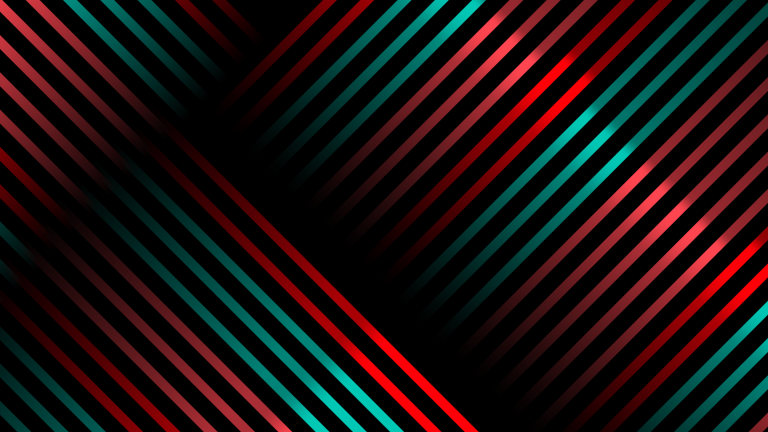
Reproduce this background procedurally as a WebGL 1 fragment shader.

```glsl
precision highp float;

uniform vec2 u_resolution;

// Lengths are fractions of the canvas height
const float SPACING = 0.0863;
const float HALF_WIDTH = 0.0162;
const float UPPER_START = 0.507;
const float LOWER_START = 0.092;
const float RIGHT_START = 0.764;

// End of the bright glow on the right, later on the red stripes
const float GLOW_END = 1.115;
const float RED_GLOW_END = 1.185;
const float GLOW_EDGE = 0.03;

// Colour sequence: a short first run, then longer repeating ones
const float FIRST_RUN = 8.0;
const float FULL_RUN = 10.0;

const vec3 BACKGROUND = vec3(0.004, 0.0, 0.0);
const vec3 RED = vec3(1.0, 0.0, 0.03);
const vec3 TEAL = vec3(0.0, 0.78, 0.71);
const vec3 PINK = vec3(1.0, 0.27, 0.31);

// Two red, three teal, and pink for the rest of the run
vec3 stripeColor(float index) {
  float place = index < FIRST_RUN ? index : mod(index - FIRST_RUN, FULL_RUN);
  if (place < 1.5) return RED;
  return place < 4.5 ? TEAL : PINK;
}

// Stripes across an axis, beginning at its zero
vec3 stripes(float across, float firstIndex) {
  float index = floor(across / SPACING + 0.5);
  float offset = abs(across - index * SPACING);
  float blur = 1.0 / u_resolution.y;
  float shape = 1.0 - smoothstep(HALF_WIDTH - blur, HALF_WIDTH + blur, offset);
  return stripeColor(index + firstIndex) * shape * step(-0.5, index);
}

float ramp(float start, float end, float x) {
  return clamp((x - start) / (end - start), 0.0, 1.0);
}

// Light along each group of stripes
float upperLight(float along) {
  return 0.9 * (1.0 - ramp(0.0, 0.71, along));
}

float lowerLight(float along) {
  float rise = 0.66 * pow(ramp(0.58, 1.48, along), 1.15);
  return rise + 0.34 * smoothstep(1.56, 1.70, along);
}

float rightLight(float along, float glowEnd) {
  float rise = 0.75 * pow(ramp(0.22, 0.97, along), 1.25);
  float glow = 0.25 * smoothstep(0.90, 1.06, along);
  float tail = mix(0.60, 0.36, ramp(1.13, 1.70, along));
  float ended = smoothstep(glowEnd - GLOW_EDGE, glowEnd + GLOW_EDGE, along);
  return mix(rise + glow, tail, ended);
}

void main() {
  // Diagonal axes measured from the upper left corner
  vec2 p = gl_FragCoord.xy / u_resolution.y;
  p.y = 1.0 - p.y;
  float rising = p.x + p.y;
  float falling = p.x - p.y;

  vec3 upper = stripes(UPPER_START - falling, FIRST_RUN) * upperLight(rising);
  vec3 lower = stripes(LOWER_START - falling, 0.0) * lowerLight(rising);

  // Only red stripes have no green
  vec3 right = stripes(rising - RIGHT_START, 0.0);
  float glowEnd = right.g > 0.0 ? GLOW_END : RED_GLOW_END;
  right *= rightLight(falling, glowEnd);

  vec3 color = max(max(upper, lower), max(right, BACKGROUND));
  gl_FragColor = vec4(color, 1.0);
}
```
